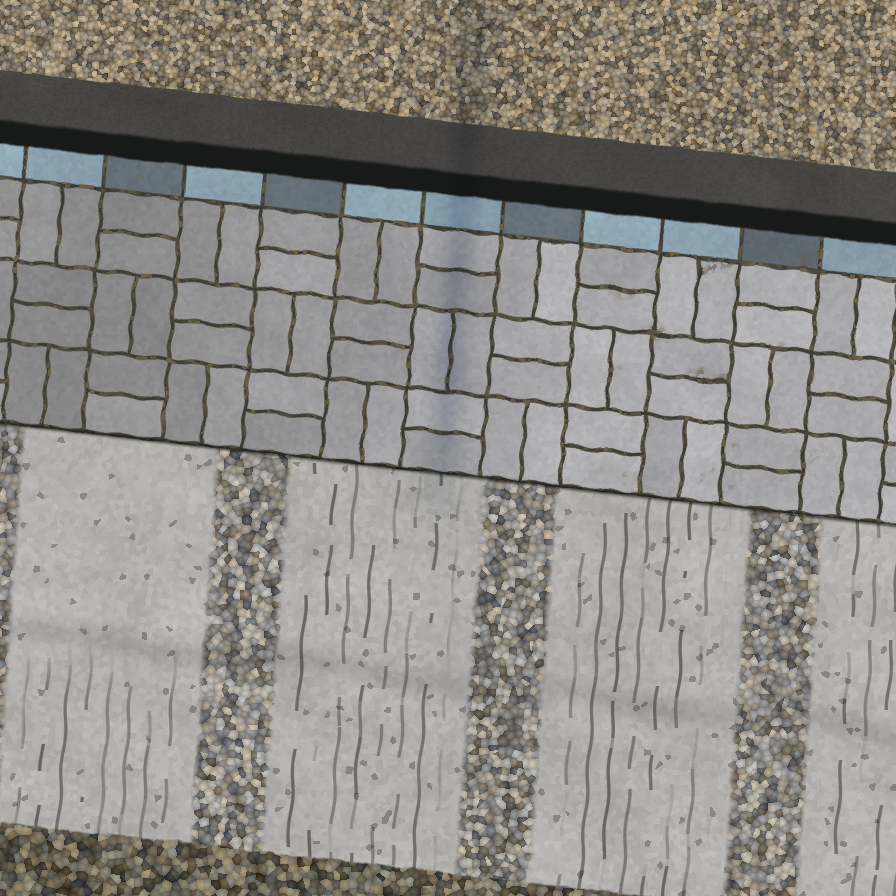
This texture is drawn by a WebGL 1 fragment shader. Its source:

```glsl
precision highp float;
// Aerial view of a sloping street edge: gravel, dark curb, basket-weave pavers and grooved concrete.
uniform vec2 u_resolution;

const float SLOPE = 0.1146;
const float PAVER = 0.0897;

float hash(vec2 p) {
  return fract(sin(dot(p, vec2(127.1, 311.7))) * 43758.55);
}

// Cellular noise: x = random value of nearest cell, y = distance to its centre
vec2 cellular(vec2 p) {
  vec2 cell = floor(p);
  vec2 best = vec2(0.0, 9.0);
  for (int j = -1; j <= 1; j++) {
    for (int i = -1; i <= 1; i++) {
      vec2 id = cell + vec2(float(i), float(j));
      vec2 centre = id + vec2(hash(id), hash(id + 37.2));
      float dist = length(p - centre);
      if (dist < best.y) best = vec2(hash(id + 71.9), dist);
    }
  }
  return best;
}

// Layered sines for broad stains, about -1 to 1
float stains(vec2 p) {
  float sum = 0.0;
  float gain = 0.5;
  for (int i = 0; i < 4; i++) {
    sum += gain * sin(p.x + 1.7 * sin(p.y)) * cos(p.y - 0.8 * p.x);
    p = mat2(1.5, 1.1, -1.1, 1.5) * p + 2.3;
    gain *= 0.62;
  }
  return sum;
}

float edge(float at, float x, float aa) {
  return smoothstep(at - aa, at + aa, x);
}

vec3 gravel(vec2 p, vec3 base, float density, float contrast) {
  vec2 stone = cellular(p * density);
  float tint = hash(vec2(stone.x, 4.7)) - 0.5;
  float light = 1.0 + contrast * (stone.x - 0.5) - 0.45 * (stone.y - 0.38);
  return base * light + vec3(0.06, 0.01, -0.06) * tint;
}

// Distance to the closest joint (x) and brick tone (y) in a basket weave
vec2 basketWeave(vec2 grid) {
  vec2 id = floor(grid);
  vec2 f = grid - id;
  float flat_ = 1.0 - mod(id.x + id.y, 2.0);
  float across = mix(f.x, f.y, flat_);
  vec2 border = min(f, 1.0 - f);
  float joint = min(min(border.x, border.y), abs(across - 0.5));
  return vec2(joint * PAVER, hash(id + vec2(0.37, 0.61) * step(0.5, across)));
}

vec3 pavers(vec2 p, float depth, float aa) {
  vec2 grid = vec2((p.x + 0.085 * p.y - 0.1328) / PAVER, (depth - 0.198) / 0.091);
  vec2 wobble = 0.014 * vec2(sin(p.y * 170.0 + p.x * 60.0), sin(p.x * 150.0));
  vec2 brick = basketWeave(grid + wobble);
  vec3 stone = mix(vec3(0.55, 0.55, 0.555), vec3(0.67, 0.67, 0.68), smoothstep(0.0, 0.85, p.x));
  stone *= 0.94 + 0.14 * brick.y;

  // Soldier course along the curb, alternately blue and grey
  float course = 1.0 - edge(0.198, depth, aa);
  float col = floor(grid.x);
  float dull = step(1.5, mod(col + 2.0 * step(col, 0.5), 3.0));
  vec3 blue = mix(vec3(0.55, 0.64, 0.69), vec3(0.39, 0.43, 0.46), dull);
  stone = mix(stone, blue * (0.95 + 0.1 * hash(vec2(col, 8.0))), course);
  float side = abs(fract(grid.x + 0.5) - 0.5) * PAVER;
  float joint = mix(brick.x, min(side, abs(depth - 0.198)), course);

  // Surface wear, sandy joints and brown litter
  float wear = stains(p * 24.0);
  vec2 grain = cellular(p * 190.0);
  stone *= 1.0 + 0.05 * wear + 0.07 * (grain.x - 0.5);
  float spots = smoothstep(0.45, 0.95, stains(p * 31.0 + 4.0)) * smoothstep(0.6, 0.8, p.x);
  stone = mix(stone, vec3(0.40, 0.36, 0.28), spots * step(0.45, grain.x) * 0.7);
  vec3 sand = mix(vec3(0.22, 0.22, 0.20), vec3(0.43, 0.39, 0.30), grain.x * grain.x);
  float width = 0.0016 + 0.0014 * grain.x + 0.002 * spots;
  return mix(sand, stone, smoothstep(width - aa, width + aa, joint));
}

vec3 concrete(vec2 p, float aa) {
  float w = p.x + 0.07 * p.y;
  float bay = (w - 0.274) / 0.2995;
  float panel = floor(bay);
  float t = bay - panel + 0.008 * stains(p * 50.0);
  vec2 grain = cellular(p * 160.0);
  vec3 slab = vec3(0.70, 0.695, 0.68) * (1.0 + 0.06 * stains(p * 19.0) + 0.09 * (grain.x - 0.5));

  // Broken grooves running down each panel
  float lane = w / 0.0235;
  vec2 gap = cellular(vec2(floor(lane) * 5.3, p.y * 26.0));
  float line = abs(fract(lane + 0.06 * sin(p.y * 90.0)) - 0.5) * 0.0235;
  float worn = smoothstep(0.70, 0.80, p.y + 0.3 * step(-0.5, panel));
  float inside = smoothstep(0.34, 0.38, t) * (1.0 - smoothstep(0.90, 0.95, t));
  float groove = (1.0 - smoothstep(0.001, 0.0018 + aa, line)) * smoothstep(0.3, 0.5, gap.x);
  slab = mix(slab, vec3(0.36, 0.35, 0.33), groove * worn * inside * (0.5 + 0.4 * hash(vec2(floor(lane), 2.0))));

  // Dirt flecks and exposed pebble strips
  slab *= 1.0 - 0.28 * step(0.965, grain.x);
  vec3 pebbles = gravel(p, vec3(0.54, 0.525, 0.495), 125.0, 0.75);
  float strip = smoothstep(0.0, 0.03, t) * (1.0 - smoothstep(0.27, 0.30, t));
  slab = mix(slab, pebbles, strip);
  float band = (p.y - SLOPE * p.x - 0.703 + 0.006 * sin(p.x * 23.0)) / 0.014;
  return slab * (1.0 - 0.09 * exp(-band * band));
}

void main() {
  vec2 uv = gl_FragCoord.xy / u_resolution;
  vec2 p = vec2(uv.x, 1.0 - uv.y);
  float aa = 0.8 / u_resolution.y;
  float depth = p.y - SLOPE * p.x;
  float rough = 0.0015 * stains(p * 60.0);

  // Bands from the upper gravel down to the lower gravel
  vec3 color = gravel(p, vec3(0.54, 0.495, 0.415), 175.0, 0.72) * (1.0 + 0.05 * stains(p * 11.0));
  vec3 curb = vec3(0.28, 0.275, 0.265) * (1.0 + 0.08 * stains(p * 22.0) + 0.1 * (hash(floor(p * 380.0)) - 0.5));
  color = mix(color, curb, edge(0.078, depth + rough, aa));
  color = mix(color, vec3(0.095, 0.10, 0.10), edge(0.134, depth + rough, 3.0 * aa));
  color = mix(color, pavers(p, depth, aa), edge(0.160, depth + rough, 2.0 * aa));
  color = mix(color, concrete(p, aa), edge(0.472, depth + rough, aa));
  float seam = (depth - 0.472) / 0.0025;
  color *= 1.0 - 0.5 * exp(-seam * seam);
  color = mix(color, gravel(p, vec3(0.41, 0.385, 0.325), 115.0, 0.95), edge(0.917, depth + 2.0 * rough, 2.0 * aa));

  // Faint cool shadow falling across the middle
  float streak = (p.x - 0.533 + 0.077 * p.y) / 0.019;
  float shade = exp(-streak * streak) * (1.0 - smoothstep(0.48, 0.62, p.y));
  color *= 1.0 - shade * vec3(0.17, 0.15, 0.11);
  gl_FragColor = vec4(color, 1.0);
}
```
